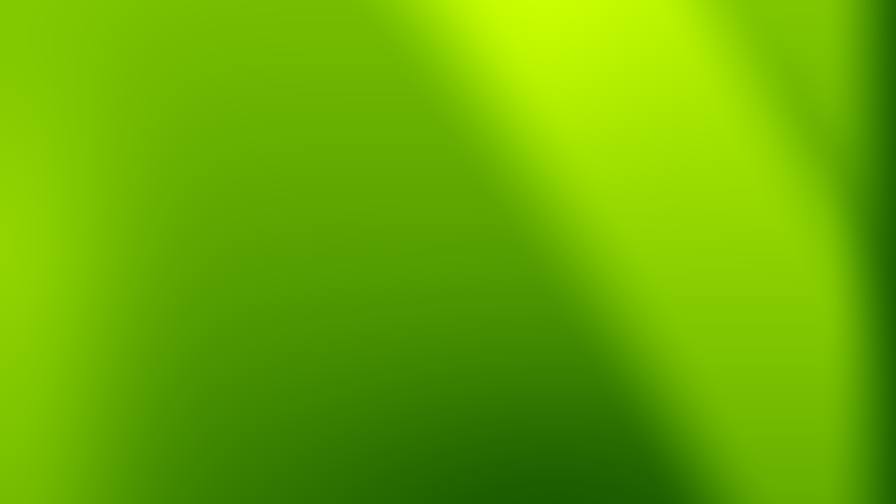
Give the GLSL for this background, as a Shadertoy shader.

```glsl
// Soft green backdrop: a diagonal lime beam over a dark green slope, with a glow at the left.

// Round falloff: 1 at the centre, fading with the given radius.
float glow(vec2 p, vec2 centre, vec2 radius) {
    vec2 d = (p - centre) / radius;
    return exp(-dot(d, d));
}

// Smooth step centred on an edge, reaching softness to either side.
float softEdge(float x, float edge, float softness) {
    return smoothstep(edge - softness, edge + softness, x);
}

// Turns a light level into green: lime when high, forest when low.
vec3 greenRamp(float light) {
    return vec3(light, 0.23 + 1.3 * light - 0.42 * light * light, 0.0);
}

// Dark slope, deepest at the foot of the beam, lit along the left side.
float slopeLight(vec2 p) {
    float shade = 0.13 * glow(p, vec2(0.62, 1.02), vec2(0.30, 0.34));
    float sideGlow = exp(-pow(p.x / 0.14, 2.0));
    float sideStrength = 0.05 + 0.18 * smoothstep(-0.05, 0.6, p.y);
    return 0.465 - 0.235 * p.y - shade + sideGlow * sideStrength;
}

// Beam light fades downward from a bright patch at the top.
float beamLight(vec2 p) {
    return 0.72 - 0.33 * p.y + 0.07 * glow(p, vec2(0.61, 0.0), vec2(0.12, 0.32));
}

// Dimmer strip to the right of the beam, creased where the two meet.
float stripLight(vec2 p, float beamEnd) {
    float crease = exp(-pow((p.x - beamEnd - 0.05) / 0.04, 2.0));
    return 0.50 - 0.16 * p.y - 0.05 * crease * smoothstep(0.0, 0.35, p.y);
}

void mainImage(out vec4 fragColor, in vec2 fragCoord) {
    // Unit canvas, with y running down from the top edge.
    vec2 p = fragCoord / iResolution.xy;
    p.y = 1.0 - p.y;

    // Slanted borders of the beam.
    float beamStart = 0.468 + 0.385 * p.y - 0.045 * p.y * p.y;
    float beamEnd = 0.785 + 0.30 * p.y;

    // Layers from left to right.
    float light = slopeLight(p);
    light = mix(light, beamLight(p), softEdge(p.x, beamStart, mix(0.085, 0.07, p.y)));
    light = mix(light, stripLight(p, beamEnd), softEdge(p.x, beamEnd, 0.06));

    // Shadow along the right border.
    light = mix(light, 0.06, smoothstep(0.915, 1.03, p.x));

    fragColor = vec4(clamp(greenRamp(light), 0.0, 1.0), 1.0);
}
```
